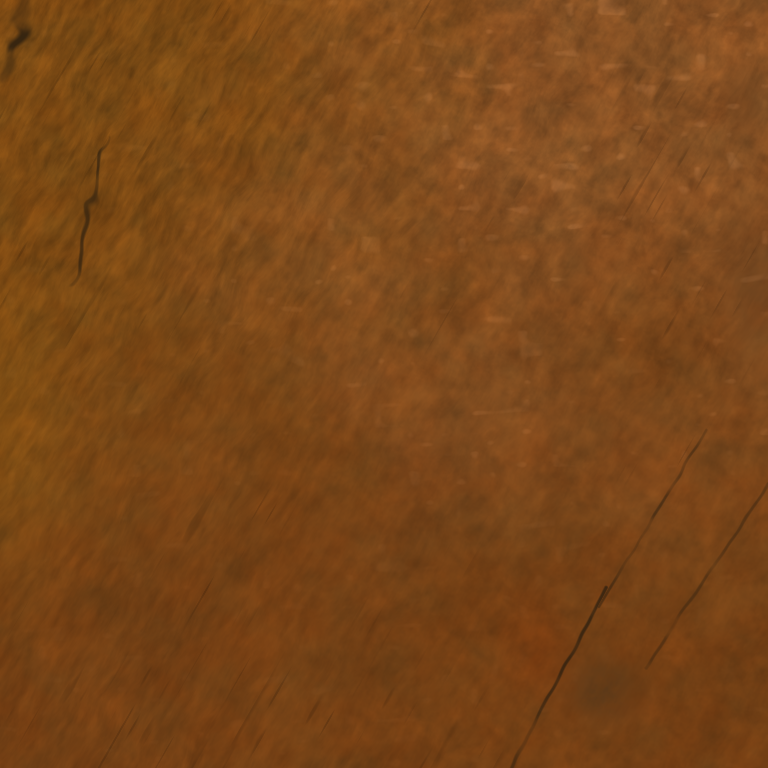
Give the GLSL for this texture, as a WebGL 2 fragment shader.

```glsl
#version 300 es
precision highp float;
// Worn brown hide with slanted fibres, soft mottling and a few dark cracks.
uniform vec2 u_resolution;
out vec4 fragColor;

float hash(vec2 cell) {
  uvec2 q = uvec2(ivec2(cell)) * uvec2(1597u, 3812u) + uvec2(7919u, 104729u);
  uint h = (q.x ^ (q.y << 7)) * 747796u + q.y * 28891u;
  h = (h ^ (h >> 15)) * 224682u;
  h = (h ^ (h >> 13)) * 326648u;
  return float((h ^ (h >> 16)) & 65535u) / 65535.0;
}

float noise(vec2 p) {
  vec2 i = floor(p), f = fract(p);
  f = f * f * (3.0 - 2.0 * f);
  return mix(mix(hash(i), hash(i + vec2(1, 0)), f.x),
             mix(hash(i + vec2(0, 1)), hash(i + vec2(1, 1)), f.x), f.y);
}

// Layered noise centred on zero
float mottle(vec2 p) {
  float sum = 0.0, weight = 0.5;
  for (int k = 0; k < 4; k++) {
    sum += weight * (noise(p) - 0.5);
    p = mat2(1.6, 1.2, -1.2, 1.6) * p + 17.3;
    weight *= 0.55;
  }
  return sum;
}

// Ragged crack from a to b, broken along its length
float crack(vec2 p, vec2 a, vec2 b, float width, float wobble) {
  p.x += wobble * (noise(p * 45.0 + 9.0) - 0.5);
  vec2 ab = b - a;
  float t = clamp(dot(p - a, ab) / dot(ab, ab), 0.0, 1.0);
  float d = length(p - a - ab * t);
  float broken = smoothstep(0.15, 0.65, noise(p * 38.0 + 3.0));
  return (1.0 - smoothstep(width * 0.3, width * 1.6, d)) * mix(0.35, 1.0, broken);
}

float blob(vec2 p, vec2 centre, vec2 size) {
  vec2 q = (p - centre) / size;
  return exp(-dot(q, q));
}

void main() {
  vec2 uv = gl_FragCoord.xy / u_resolution;
  vec2 fibre = vec2(dot(uv, vec2(0.87, -0.5)), dot(uv, vec2(0.5, 0.87)));
  vec2 warp = 0.01 * vec2(noise(uv * 22.0), noise(uv * 22.0 + 40.0));

  // Broad tones: ochre upper left, rosy upper right, deep brown below
  float drift = mottle(uv * 5.0);
  float height = smoothstep(0.1, 0.85, uv.y + 0.3 * drift);
  float side = smoothstep(0.2, 0.75, uv.x + 0.15 * (1.0 - uv.y) + 0.4 * drift);
  vec3 upper = mix(vec3(0.48, 0.285, 0.075), vec3(0.525, 0.315, 0.14), side);
  vec3 color = mix(vec3(0.45, 0.248, 0.08), upper, height);
  color += vec3(0.035, 0.035, 0.0) * blob(uv, vec2(0.0, 0.42), vec2(0.1, 0.2));
  color += vec3(0.035, -0.005, -0.01) * blob(uv, vec2(0.7, 0.15), vec2(0.05, 0.06));
  color = mix(color, vec3(0.43, 0.24, 0.075), 0.45 * blob(uv, vec2(0.85, 0.54), vec2(0.12, 0.1)));

  // Grain: rounded pores everywhere, streaks strongest at the left
  float left = 1.0 - smoothstep(0.15, 0.65, uv.x);
  float pores = mottle((uv + warp) * 55.0);
  float streaks = mottle((fibre + warp) * vec2(115.0, 34.0) + 60.0);
  float clouds = mottle(uv * 15.0 + 30.0);
  float grain = mix(pores, streaks, 0.35 + 0.4 * left);
  color *= 1.0 + grain * mix(0.32, 0.58, smoothstep(0.25, 0.95, uv.y)) + 0.17 * clouds;
  color += vec3(0.045, -0.01, -0.02) * mottle(uv * 27.0 + 80.0);

  // Small pale flecks and fine scratches along the fibres
  float flecks = smoothstep(0.8, 0.98, noise((uv + warp) * vec2(48.0, 75.0) + 11.0));
  color += vec3(0.07, 0.055, 0.045) * flecks * (0.2 + 0.8 * side * height);
  float hairs = smoothstep(0.82, 0.98, noise(fibre * vec2(170.0, 15.0) + 25.0));
  color *= 1.0 - 0.14 * hairs * smoothstep(0.35, 0.7, noise(uv * 7.0 + 5.0));

  // Grey smudges
  float smudge = 0.6 * blob(uv, vec2(0.785, 0.1), vec2(0.045, 0.04));
  smudge += 0.35 * blob(uv, vec2(0.98, 0.62), vec2(0.035, 0.1));
  smudge += 0.3 * blob(uv, vec2(0.97, 0.87), vec2(0.025, 0.05));
  color = mix(color, vec3(0.3, 0.2, 0.1), smudge * clamp(0.7 + 1.8 * pores, 0.0, 1.0));

  // Long straight cracks at the lower right, ragged ones at the upper left
  float dark = 0.75 * crack(uv, vec2(0.665, 0.0), vec2(0.79, 0.235), 0.0022, 0.004);
  dark = max(dark, 0.5 * crack(uv, vec2(0.78, 0.21), vec2(0.92, 0.44), 0.0018, 0.004));
  dark = max(dark, 0.4 * crack(uv, vec2(0.84, 0.13), vec2(1.0, 0.37), 0.002, 0.005));
  dark = max(dark, 0.65 * crack(uv, vec2(0.097, 0.63), vec2(0.14, 0.82), 0.003, 0.02));
  dark = max(dark, 0.85 * crack(uv, vec2(0.0, 0.9), vec2(0.04, 1.0), 0.007, 0.02));
  color = mix(color, vec3(0.17, 0.12, 0.06), dark);

  fragColor = vec4(clamp(color, 0.0, 1.0), 1.0);
}
```
